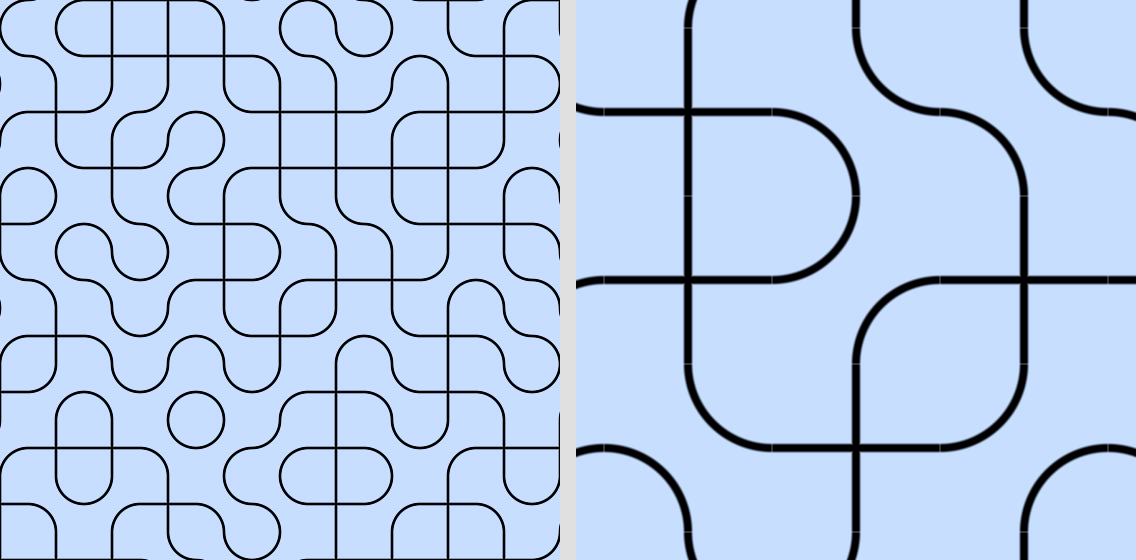
Left: the whole. Right: its middle third, enlarged.
Write a three.js fragment shader that draws this pattern.

```glsl
// Truchet tiling of quarter arcs and crossings, drawn as thin black lines on pale blue.
varying vec2 vUv;

const float TILES = 10.0;         // tiles across and down
const float LINE_WIDTH = 0.048;   // in tiles
const float SOFTNESS = 0.010;     // half width of the smoothed edge, in tiles
const float CROSS_SHARE = 0.333;  // share of tiles that hold a crossing
const float SEAM_WIDTH = 0.010;   // half width of the faint gap between tiles
const float SEAM_FADE = 0.3;
const vec3 PAPER = vec3(0.78, 0.87, 1.0);
const vec3 INK = vec3(0.0, 0.0, 0.01);

float hash(vec2 p) {
  return fract(sin(dot(p, vec2(12.9898, 78.233))) * 43758.5453);
}

// Distance to two quarter circles around opposite corners of the tile.
float arcsDistance(vec2 p) {
  float toCorner = min(length(p - 0.5), length(p + 0.5));
  return abs(toCorner - 0.5);
}

// Distance to the two straight lines through the tile centre.
float crossDistance(vec2 p) {
  return min(abs(p.x), abs(p.y));
}

// Chooses a crossing or one of the two arc orientations.
float tileDistance(vec2 p, float pick) {
  if (pick < CROSS_SHARE) return crossDistance(p);
  float turned = step(0.5 + 0.5 * CROSS_SHARE, pick);
  return arcsDistance(vec2(mix(p.x, -p.x, turned), p.y));
}

float lineCoverage(float dist, float width, float softness) {
  return 1.0 - smoothstep(0.5 * width - softness, 0.5 * width + softness, dist);
}

// Lightens the line slightly where it passes from one tile to the next.
float seamCoverage(vec2 p) {
  float toEdge = 0.5 - max(abs(p.x), abs(p.y));
  return 1.0 - smoothstep(0.0, SEAM_WIDTH, toEdge);
}

void main() {
  // Tile centres lie on whole numbers, so the canvas border cuts tiles in half.
  vec2 grid = vUv * TILES + 0.5;
  vec2 cell = floor(grid);
  vec2 local = fract(grid) - 0.5;

  float dist = tileDistance(local, hash(cell));
  float ink = lineCoverage(dist, LINE_WIDTH, SOFTNESS);
  ink *= 1.0 - SEAM_FADE * seamCoverage(local);

  gl_FragColor = vec4(mix(PAPER, INK, ink), 1.0);
}
```
